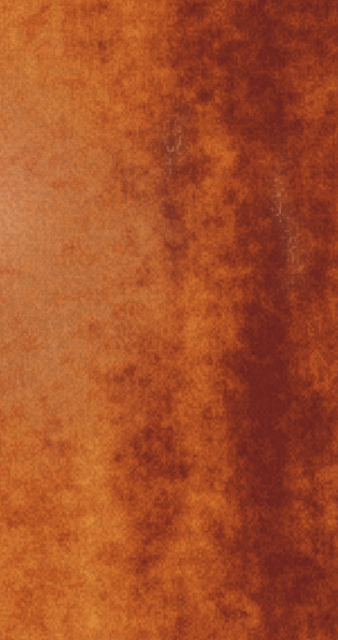
Write a WebGL 2 fragment shader that draws this texture.

```glsl
#version 300 es
precision highp float;

uniform vec2 u_resolution;
out vec4 fragColor;

float hash(vec2 p) {
    return fract(sin(dot(p, vec2(127.1, 311.7))) * 43758.5453);
}

float noise(vec2 p) {
    vec2 i = floor(p), f = fract(p);
    f = f * f * (3.0 - 2.0 * f);
    return mix(mix(hash(i), hash(i + vec2(1, 0)), f.x),
               mix(hash(i + vec2(0, 1)), hash(i + vec2(1, 1)), f.x), f.y);
}

float fbm(vec2 p) {
    float sum = 0.0, amp = 0.52;
    for (int i = 0; i < 5; i++) {
        sum += amp * noise(p);
        p = mat2(0.8, 0.6, -0.6, 0.8) * p * 2.03 + 17.3;
        amp *= 0.5;
    }
    return sum;
}

// Soft elliptical patch
float patchAt(vec2 uv, vec2 center, vec2 radius) {
    vec2 d = (uv - center) / radius;
    return exp(-dot(d, d));
}

// Dark oxide to bright orange
vec3 rustRamp(float t) {
    vec3 c = mix(vec3(0.45, 0.15, 0.12), vec3(0.50, 0.18, 0.12), smoothstep(0.0, 0.17, t));
    c = mix(c, vec3(0.58, 0.22, 0.12), smoothstep(0.17, 0.33, t));
    c = mix(c, vec3(0.67, 0.29, 0.13), smoothstep(0.33, 0.50, t));
    c = mix(c, vec3(0.74, 0.35, 0.14), smoothstep(0.50, 0.68, t));
    c = mix(c, vec3(0.78, 0.42, 0.17), smoothstep(0.68, 0.86, t));
    return mix(c, vec3(0.83, 0.50, 0.21), smoothstep(0.86, 1.15, t));
}

void main() {
    vec2 uv = gl_FragCoord.xy / u_resolution;
    vec2 p = gl_FragCoord.xy / u_resolution.x;

    // Ragged offset for the large bands
    vec2 warp = vec2(fbm(p * vec2(9.0, 6.0) + 3.1), fbm(p * 7.0 + 41.7)) - 0.5;
    vec2 w = uv + warp * vec2(0.13, 0.12);

    // Broad light-to-dark sweep and vertical bands
    float tone = mix(0.80, 0.31, smoothstep(0.15, 0.9, w.x));
    tone += 0.22 * patchAt(w, vec2(0.61, 0.35), vec2(0.09, 0.38));
    tone += 0.12 * patchAt(w, vec2(0.64, 0.72), vec2(0.04, 0.07));
    tone -= 0.20 * patchAt(w, vec2(0.60, 0.90), vec2(0.16, 0.13));
    tone -= 0.20 * patchAt(w, vec2(0.79, 0.50), vec2(0.10, 0.50));
    tone -= 0.22 * patchAt(w, vec2(0.46, 0.22), vec2(0.10, 0.14));
    tone -= 0.18 * patchAt(w, vec2(0.52, 0.68), vec2(0.03, 0.28));

    // Streaks, blotches and corrosion pits
    float mottle = fbm(p * 27.0 + 8.6);
    float grain = noise(p * vec2(150.0, 125.0)) - 0.5;
    tone += 0.28 * (fbm(p * vec2(17.0, 1.3) + 5.2) - 0.5);
    tone += 0.55 * (fbm(p * vec2(7.5, 5.0) + 23.9) - 0.5);
    tone += 0.55 * (mottle - 0.5) + 0.15 * grain;
    tone -= 0.16 * smoothstep(0.60, 0.78, fbm(p * 19.0 + 61.4));
    vec3 color = rustRamp(tone);

    // Dull tan sheen on the worn left side
    float sheen = patchAt(w, vec2(0.02, 0.68), vec2(0.30, 0.20))
                + 0.75 * patchAt(w, vec2(0.12, 0.45), vec2(0.22, 0.14))
                + 0.45 * patchAt(w, vec2(0.38, 0.62), vec2(0.17, 0.13));
    float wear = clamp(sheen * (0.85 + 1.6 * (mottle - 0.5)), 0.0, 0.85);
    color = mix(color, vec3(0.73, 0.43, 0.24), wear);
    color += vec3(0.07, 0.10, 0.12) * patchAt(uv, vec2(-0.03, 0.68), vec2(0.16, 0.11));

    // Pale scuffs broken up by fine flecks
    float fleck = smoothstep(0.55, 0.85, noise(p * vec2(135.0, 105.0) + 77.0));
    float scuff = patchAt(w, vec2(0.52, 0.78), vec2(0.03, 0.05))
                + patchAt(w, vec2(0.82, 0.69), vec2(0.04, 0.05))
                + patchAt(w, vec2(0.86, 0.61), vec2(0.04, 0.05))
                + patchAt(w, vec2(0.14, 0.45), vec2(0.03, 0.05));
    color = mix(color, vec3(0.76, 0.50, 0.30), clamp(scuff, 0.0, 1.0) * (0.2 + 0.4 * fleck));
    color = mix(color, vec3(0.78, 0.52, 0.35), 0.35 * fleck * clamp(sheen, 0.0, 1.0));

    // Fine surface tooth
    color *= 1.0 + 0.11 * grain + 0.08 * (noise(p * 230.0 + 13.0) - 0.5);
    fragColor = vec4(color, 1.0);
}
```
